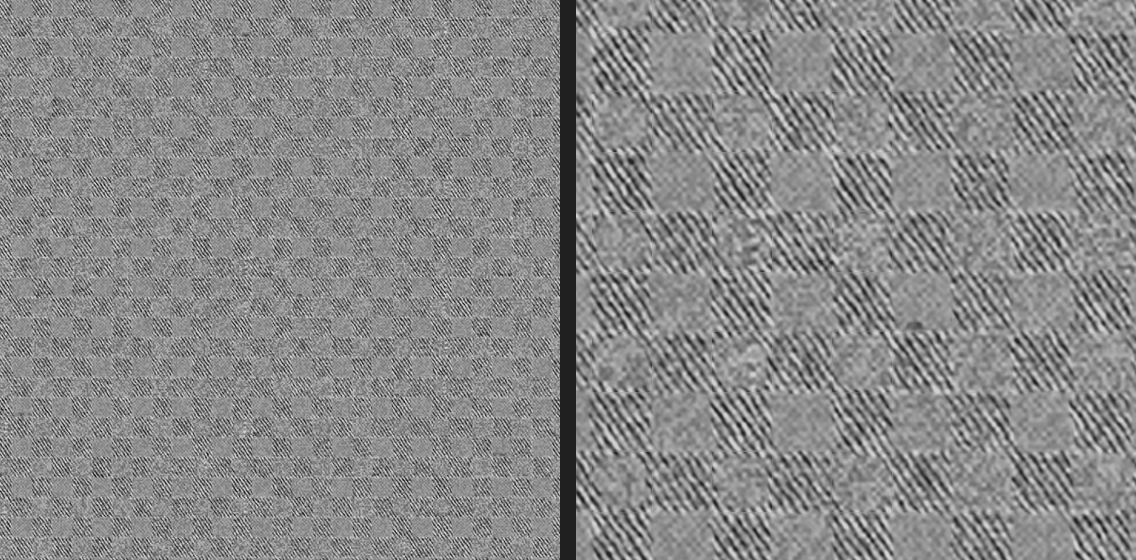
Left: the whole. Right: its middle third, enlarged.
Reproduce this texture procedurally as a Shadertoy shader.

```glsl
// Grey woven checkerboard, 28 by 28 cells: calm plain weave alternates with
// cells of steep diagonal twill. Fine value noise breaks up the threads, and
// hashes per cell and column vary contrast, borders and a few pulled seams.

const float TAU = 6.2831853;

float hash(vec2 p) {
    vec3 q = fract(vec3(p.xyx) * 0.1031);
    q += dot(q, q.yzx + 33.33);
    return fract((q.x + q.y) * q.z);
}

float noise(vec2 p) {
    vec2 i = floor(p), f = fract(p);
    f = f * f * (3.0 - 2.0 * f);
    return mix(mix(hash(i), hash(i + vec2(1, 0)), f.x),
               mix(hash(i + vec2(0, 1)), hash(i + vec2(1, 1)), f.x), f.y);
}

// Signed noise, from -1 to 1
float grain(vec2 p) {
    return 2.0 * noise(p + 40.0) - 1.0;
}

// Diagonal threads, falling to the right, broken into short dashes
float twill(vec2 p) {
    float across = p.x * 5.5 - p.y * 3.8;
    float along = p.x * 3.8 + p.y * 5.5;
    float thread = sin(TAU * (across + 0.12 * grain(p * 5.0)));
    float dash = 0.4 + 0.95 * noise(vec2(along, across * 1.5) + 300.0);
    return dash * (thread - 0.12 * thread * thread);
}

// Fine flat weave, from -1 to 1
float plainWeave(vec2 p) {
    return sin(TAU * p.x * 6.0) * sin(TAU * p.y * 6.0);
}

void mainImage(out vec4 fragColor, in vec2 fragCoord) {
    vec2 uv = fragCoord / iResolution.xy;
    vec2 p = vec2(uv.x, 1.0 - uv.y) * 28.0 - vec2(0.6, 0.87);
    vec2 cell = floor(p), f = fract(p);

    // Variation between columns, rows and single cells
    float columnWear = hash(vec2(cell.x, 211.0));
    float cellWear = hash(cell + 53.0);
    float evenRow = step(mod(cell.y, 2.0), 0.5);
    float strength = 0.85 + 0.25 * columnWear + 0.15 * cellWear;
    float mottle = 0.6 + 0.45 * evenRow + 0.25 * smoothstep(0.7, 1.0, cellWear);

    // Checkerboard of the two weaves; twill frays into its neighbours
    vec2 ragged = p + 0.04 * vec2(grain(p * 6.0), grain(p * 6.0 + 91.0));
    ragged.x -= 0.1 * (f.y - 0.5);
    float checker = sin(0.5 * TAU * ragged.x) * sin(0.5 * TAU * ragged.y);
    float fray = 0.22 * evenRow * smoothstep(0.4, 1.0, columnWear);
    float isTwill = smoothstep(-0.14, 0.14, checker + fray);

    // Faint twill shows through the flat cells; grain covers both
    float speckle = grain(p * 13.0);
    float threads = twill(p);
    float flatShade = 0.562 + 0.035 * plainWeave(p)
                    + mottle * (0.13 * speckle + 0.04 * threads);
    float twillShade = 0.522 + 0.205 * strength * threads
                     + 0.16 * speckle + 0.045 * plainWeave(p);
    float shade = mix(flatShade, twillShade, isTwill);

    // Dashed pale ridges with a faint shadow where the cells meet
    vec2 edge = min(f, 1.0 - f);
    vec2 ridge = 1.0 - smoothstep(0.02, 0.10, edge);
    shade += 0.10 * ridge.y * noise(p * vec2(8.0, 2.0) + 17.0);
    shade += 0.05 * ridge.x * noise(p * vec2(2.0, 8.0) + 29.0);
    float shadow = smoothstep(0.07, 0.12, f.y) * (1.0 - smoothstep(0.14, 0.22, f.y));
    shade -= 0.08 * shadow * isTwill * noise(p * vec2(8.0, 2.0) + 77.0);

    // Pulled threads: ladders of pale stitches in a few worn columns
    float pulled = step(0.8, columnWear) * step(0.75, cellWear);
    float seam = 1.0 - smoothstep(0.03, 0.12, abs(f.x - 0.3 - 0.4 * cellWear));
    float ladder = sin(TAU * p.y * 4.5) + 0.6 * grain(p * 8.0);
    shade += 0.12 * pulled * seam * (0.35 + ladder) * smoothstep(0.0, 0.12, edge.y);

    // Occasional dark, broken snag fading toward the lower border of a cell
    float snag = step(0.96, hash(cell + 131.0));
    snag *= smoothstep(0.7, 0.85, f.y) * (1.0 - smoothstep(0.92, 1.0, f.y));
    shade -= 0.16 * snag * smoothstep(0.4, 0.8, noise(p * vec2(7.0, 9.0)));

    fragColor = vec4(vec3(clamp(shade, 0.14, 0.82)), 1.0);
}
```
